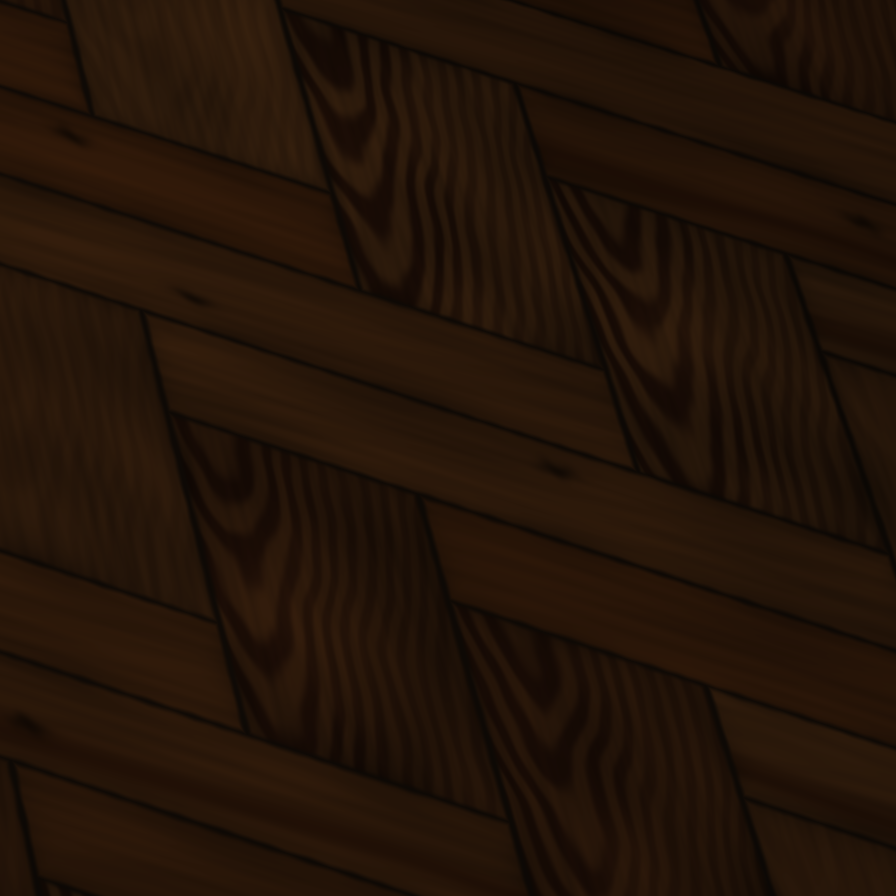
Reproduce this texture procedurally as a WebGL 2 fragment shader.

```glsl
#version 300 es
precision highp float;
// Dark herringbone parquet seen at a slant: three-to-one wooden planks.
// A projective map takes the canvas to the floor grid; each plank then gets
// its own tone, arched growth rings, fibres, knots and grimy seams.

uniform vec2 u_resolution;
out vec4 fragColor;

float hash(vec2 p) {
    vec3 q = fract(p.xyx * vec3(0.1031, 0.1030, 0.0973));
    q += dot(q, q.yzx + 33.33);
    return fract((q.x + q.y) * q.z);
}

vec2 gradientAt(vec2 cell) {
    float angle = 6.2832 * hash(cell + 71.0);
    return vec2(cos(angle), sin(angle));
}

// Gradient noise, roughly -0.7 to 0.7
float noise(vec2 p) {
    vec2 i = floor(p), f = fract(p);
    vec2 s = f * f * f * (f * (f * 6.0 - 15.0) + 10.0);
    vec2 e = vec2(1.0, 0.0);
    float low = mix(dot(gradientAt(i), f), dot(gradientAt(i + e), f - e), s.x);
    float high = mix(dot(gradientAt(i + e.yx), f - e.yx), dot(gradientAt(i + 1.0), f - 1.0), s.x);
    return mix(low, high, s.y);
}

// Canvas point (y down) to floor grid, one unit per plank width
vec2 floorGrid(vec2 p) {
    mat3 view = mat3(0.2740, 0.0880, -0.005,
                     0.0255, 0.1062, -0.015,
                     0.1575, 0.3460, 1.0);
    vec3 g = inverse(view) * vec3(p, 1.0);
    return g.xy / g.z;
}

// Growth rings: nested arches around an axis, straight lines far from it
float rings(float across, float along, vec2 id, float count) {
    float axis = 0.08 + 0.3 * hash(id + 3.0);
    vec2 seed = id * 7.3;
    float x = across - axis + 0.07 * noise(vec2(across * 1.5, along * 0.9) + seed);
    float phase = count * sqrt(x * x + 0.025) + 1.15 * along;
    phase += 0.45 * noise(vec2(across * 4.0, along * 1.3) + seed);
    phase += 0.12 * noise(vec2(across * 12.0, along * 3.0) + seed);
    return smoothstep(-0.9, 0.9, sin(6.2832 * phase));
}

void main() {
    vec2 p = gl_FragCoord.xy / u_resolution;
    p.y = 1.0 - p.y;
    vec2 g = floorGrid(p);
    vec2 cell = floor(g);

    // Herringbone: three cells lying, then three cells upright, in each row
    float lyingAlong = g.x - cell.y;
    float uprightAlong = g.y - cell.x - 1.0;
    bool lying = mod(lyingAlong, 6.0) < 3.0;
    float along = mod(lying ? lyingAlong : uprightAlong, 6.0);
    float across = lying ? fract(g.y) : fract(g.x);
    vec2 id = lying ? vec2(cell.y, floor(lyingAlong / 6.0) + 40.0)
                    : vec2(cell.x, floor(uprightAlong / 6.0));
    float tone = hash(id + 11.0);
    vec2 seed = id * 5.7;

    // Fine fibres and slow stains running along the plank
    float fibre = noise(vec2(across * (lying ? 11.0 : 28.0), along * 0.9) + seed);
    float stain = noise(vec2(across * 1.8, along * 0.9) + seed + 9.0);
    float ring = rings(across, along, id, lying ? 5.0 : 14.0);

    vec3 wood;
    if (lying) {
        wood = mix(vec3(0.150, 0.076, 0.026), vec3(0.166, 0.098, 0.042), tone);
        wood *= 0.97 + 0.05 * ring * (0.4 + tone) + 0.14 * fibre + 0.24 * stain;
        // Reddish dark streak on some planks
        float streak = exp(-pow((across - 0.7 + 0.2 * stain) * 7.0, 2.0));
        wood = mix(wood, vec3(0.095, 0.040, 0.013), 0.6 * streak * step(0.6, hash(id + 5.0)));
        // Small stretched knot on some of them
        vec2 knotAt = vec2(0.3 + 2.2 * hash(id + 17.0), 0.25 + 0.5 * hash(id + 23.0));
        vec2 k = (vec2(along, across) - knotAt) / vec2(0.09, 0.09);
        k.y += 0.7 * noise(vec2(along * 12.0, across * 4.0) + seed);
        wood *= 1.0 - 0.55 * exp(-dot(k, k) * 1.5) * step(0.6, hash(id + 29.0));
    } else {
        // Every third upright plank has quiet figure
        float quiet = 1.0 - step(0.5, mod(id.x + id.y + 1.0, 3.0));
        vec3 early = mix(vec3(0.146, 0.080, 0.033), vec3(0.180, 0.107, 0.046), tone);
        vec3 late = vec3(0.088, 0.040, 0.018);
        // Bold arches on one side fade to faint straight lines on the other
        float bold = mix(0.95, 0.42, smoothstep(0.25, 0.7, across + 0.3 * stain));
        float figure = mix(bold, 0.15, quiet);
        wood = mix(early, late, (1.0 - ring) * figure);
        wood *= mix(0.96, 0.90, smoothstep(0.4, 0.8, across) * (1.0 - quiet));
        wood *= 1.0 - 0.04 * quiet + 0.16 * fibre + 0.30 * stain;
    }

    // Seam distances on the canvas, kept apart for the two directions
    float side = min(across, 1.0 - across);
    float end = min(along, 3.0 - along);
    float toUpright = 0.26 * (lying ? end : side);
    float toLying = 0.10 * (lying ? side : end);
    float seam = min(toUpright - 0.0014, toLying) + 0.0016 * noise(g * vec2(12.0, 5.0));
    float grime = exp(-max(seam, 0.0) / 0.013) * (0.24 + 0.3 * noise(g * vec2(2.3, 1.1)));
    wood *= 1.0 - grime;
    wood = mix(vec3(0.050, 0.033, 0.019), wood, smoothstep(-0.0012, 0.0056, seam));

    // Uneven room light, dimmer towards the upper right and the lower edge
    float light = 1.10 - 0.22 * smoothstep(0.5, 1.3, p.x + 0.6 - p.y);
    light -= 0.14 * smoothstep(0.75, 1.0, p.y);
    light += 0.14 * noise(p * 2.6 + 4.0);
    fragColor = vec4(wood * light, 1.0);
}
```
